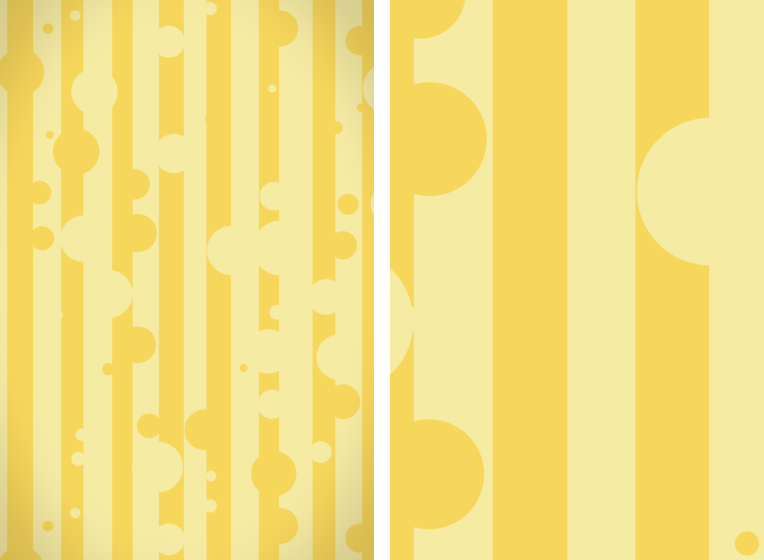
Left: the whole. Right: its middle third, enlarged.
Reproduce this pattern procedurally as a Shadertoy shader.

```glsl
// Cream and golden vertical stripes with scattered two-tone dots and darkened corners.

// Lengths are fractions of the canvas height.
const vec3  CREAM = vec3(0.96, 0.92, 0.64);
const vec3  GOLD  = vec3(0.97, 0.84, 0.36);

const float STRIPE_START  = 0.0163;  // left edge of the first gold stripe
const float STRIPE_PERIOD = 0.0895;
const float STRIPE_WIDTH  = 0.0410;
const float EDGE_SWAY     = 0.0056;  // uneven stripe spacing
const float WIDTH_SWAY    = 0.0052;  // uneven stripe width

const vec2  CELL       = vec2(0.1111, 0.0987);  // one dot per cell
const float TILE_ROWS  = 9.0;                   // rows before the dots repeat
const float DOT_MIN    = 0.007;
const float DOT_MAX    = 0.050;
const float DOT_BIG    = 0.040;  // larger dots keep the colour of their stripe
const float DOT_CHANCE = 0.92;
const float SAME_TONE  = 0.10;   // share of small dots that keep it too
const float SEED       = 3.0;

const float VIGNETTE_INNER = 0.92;
const float VIGNETTE_OUTER = 1.42;
const float VIGNETTE_DEPTH = 0.13;

// Four random values per cell.
vec4 hash4(vec2 cell) {
    vec4 q = fract(vec4(cell.xyxy + SEED) * vec4(0.1031, 0.1030, 0.0973, 0.1099));
    q += dot(q, q.wzxy + 33.33);
    return fract((q.xxyz + q.yzzw) * q.zywx);
}

// Signed distance to the nearest gold stripe, negative inside.
float stripeDistance(float x) {
    float k = round((x - STRIPE_START - 0.5 * STRIPE_WIDTH) / STRIPE_PERIOD);
    float left = STRIPE_START + k * STRIPE_PERIOD + EDGE_SWAY * sin(1.336 * k - 0.67);
    float halfWidth = 0.5 * (STRIPE_WIDTH + WIDTH_SWAY * cos(1.82 * k));
    return abs(x - left - halfWidth) - halfWidth;
}

// Antialiased coverage of a shape from its signed distance.
float coverage(float d, float pixel) {
    return smoothstep(0.75 * pixel, -0.75 * pixel, d);
}

// Paints the dots of the surrounding cells over the gold amount.
float paintDots(float gold, vec2 p, float pixel) {
    vec2 home = floor(p / CELL);
    for (int j = -1; j <= 1; j++) {
        for (int i = -1; i <= 1; i++) {
            vec2 cell = home + vec2(i, j);
            vec2 id = vec2(cell.x, mod(cell.y, TILE_ROWS));
            vec4 rnd = hash4(id);
            vec2 pick = hash4(id + 57.0).xy;
            if (pick.x > DOT_CHANCE) continue;

            float radius = mix(DOT_MIN, DOT_MAX, rnd.z * rnd.z);
            vec2 center = (cell + 0.5) * CELL + (rnd.xy - 0.5) * (CELL - 1.2 * radius);

            bool onGold = stripeDistance(center.x) < 0.0;
            bool keepsTone = radius > DOT_BIG || pick.y < SAME_TONE;
            float tone = onGold == keepsTone ? 1.0 : 0.0;
            gold = mix(gold, tone, coverage(length(p - center) - radius, pixel));
        }
    }
    return gold;
}

void mainImage(out vec4 fragColor, in vec2 fragCoord) {
    vec2 uv = fragCoord / iResolution.xy;
    float pixel = 1.0 / iResolution.y;
    vec2 p = vec2(fragCoord.x * pixel, 1.0 - uv.y);  // measured from the top left

    // Stripes and dots
    float gold = coverage(stripeDistance(p.x), pixel);
    gold = paintDots(gold, p, pixel);
    vec3 color = mix(CREAM, GOLD, gold);

    // Corner shading
    float rim = length(2.0 * uv - 1.0);
    color *= 1.0 - VIGNETTE_DEPTH * smoothstep(VIGNETTE_INNER, VIGNETTE_OUTER, rim);

    fragColor = vec4(color, 1.0);
}
```
